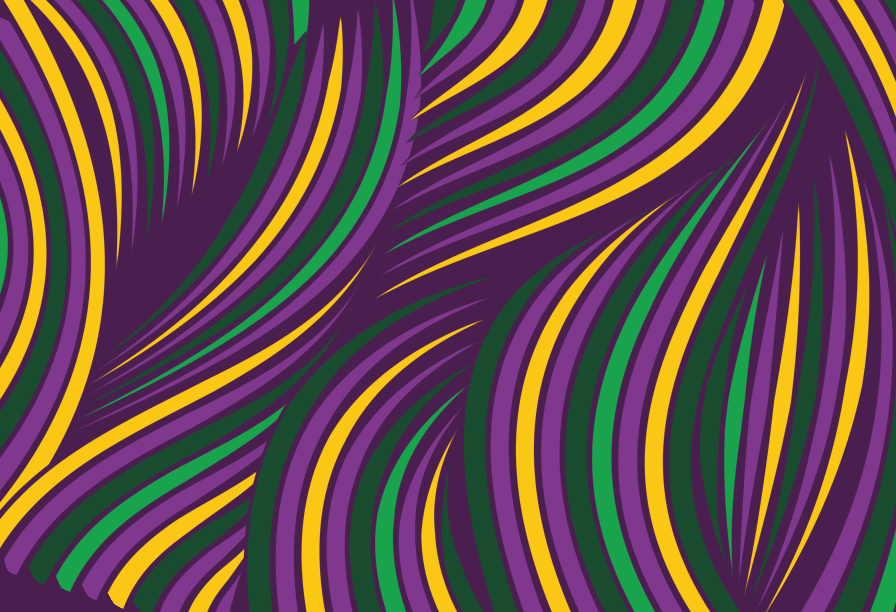
This pattern is drawn by a WebGL 2 fragment shader. Its source:

```glsl
#version 300 es
precision highp float;
// Flowing locks of tapered, wavy ribbons in purple, green and gold on dark plum.

uniform vec2 u_resolution;
out vec4 fragColor;

const vec3 PLUM = vec3(0.29, 0.12, 0.31);
const vec3 FOREST = vec3(0.10, 0.30, 0.18);
const vec3 VIOLET = vec3(0.50, 0.22, 0.56);
const vec3 GOLD = vec3(0.98, 0.78, 0.08);
const vec3 EMERALD = vec3(0.10, 0.64, 0.30);

float hash(float n) {
    return fract(sin(n * 12.9898) * 43758.5453);
}

// Sideways offset of a cubic bend along its chord, and its derivative.
float bendAt(vec2 bend, float s) {
    return 3.0 * s * (1.0 - s) * mix(bend.x, bend.y, s);
}

float bendSlope(vec2 bend, float s) {
    return 3.0 * (bend.x * (1.0 - s) * (1.0 - 3.0 * s) + bend.y * s * (2.0 - 3.0 * s));
}

// Repeating order of the ribbon colours.
vec3 ribbonColor(int k) {
    if (k == 0 || k == 5) return GOLD;
    if (k == 2 || k == 6) return FOREST;
    return k == 3 ? EMERALD : VIOLET;
}

// Antialiased coverage that vanishes together with the ribbon's width.
float coverage(float dist, float halfWidth, float soft) {
    return smoothstep(-soft, soft, halfWidth - dist) * clamp(halfWidth / soft, 0.0, 1.0);
}

// Paints ribbons blended from the first to the last edge of a lock.
// An edge holds its start and end; taper holds the pointed share at each end.
vec3 paintLock(vec3 color, vec2 p, vec4 first, vec2 firstBend, vec4 last, vec2 lastBend,
               int count, vec2 taper, int shift) {
    float soft = 0.75 / u_resolution.y;
    for (int i = 0; i < count; i++) {
        float t = float(i) / float(count - 1);
        vec4 ends = mix(first, last, t);
        vec2 bend = mix(firstBend, lastBend, t);
        vec2 chord = ends.zw - ends.xy;
        float len = length(chord);
        vec2 along = chord / len;
        vec2 side = vec2(-along.y, along.x);

        // Position along the chord and distance to the bent centre line.
        float s = dot(p - ends.xy, along) / len;
        float slope = bendSlope(bend, s) / len;
        float stretch = inversesqrt(1.0 + slope * slope);
        float dist = abs(dot(p - ends.xy, side) - bendAt(bend, s)) * stretch;

        // Local spacing between neighbouring ribbons sets the width.
        vec2 across = mix(last.xy - first.xy, last.zw - first.zw, s)
                    + side * bendAt(lastBend - firstBend, s);
        vec2 normal = (side - along * slope) * stretch;
        float spacing = min(abs(dot(across, normal)) / float(count - 1), 0.055);

        float vary = hash(float(i + shift * 17));
        vec2 tip = taper * mix(0.8, 1.2, vary);
        float profile = clamp(min(s / tip.x, (1.0 - s) / tip.y), 0.0, 1.0);
        int k = (i + shift) % 8;
        float fill = (k == 2 || k == 6) ? 0.41 : mix(0.32, 0.39, vary);
        float halfWidth = fill * spacing * pow(profile, 0.75);
        float gap = 0.54 * spacing * min(1.0, 3.0 * profile);

        color = mix(color, PLUM, coverage(dist, gap, soft));
        color = mix(color, ribbonColor(k), coverage(dist, halfWidth, soft));
    }
    return color;
}

void main() {
    vec2 p = gl_FragCoord.xy / u_resolution.y;
    vec3 c = PLUM;

    // Upper left: arcs at the edge, a hanging fan and a long sweep.
    c = paintLock(c, p, vec4(-0.08, 0.79, -0.08, 0.41), vec2(0.11),
                  vec4(0.01, 1.02, -0.02, 0.13), vec2(0.20, 0.24), 6, vec2(0.01), 3);
    c = paintLock(c, p, vec4(0.04, 1.02, 0.19, 0.56), vec2(0.10, 0.07),
                  vec4(0.49, 1.02, 0.46, 0.82), vec2(0.015, 0.02), 12, vec2(0.01, 0.65), 0);
    c = paintLock(c, p, vec4(0.50, 0.95, 0.16, 0.41), vec2(0.09),
                  vec4(0.67, 1.02, 0.11, 0.29), vec2(0.32, 0.16), 7, vec2(0.15, 0.50), 6);

    // Lower left fan and the bottom centre plume.
    c = paintLock(c, p, vec4(0.62, 0.61, -0.03, 0.08), vec2(0.12, -0.12),
                  vec4(0.40, 0.08, 0.36, -0.04), vec2(0.0, -0.02), 10, vec2(0.55, 0.01), 0);
    c = paintLock(c, p, vec4(0.81, 0.55, 0.43, -0.03), vec2(-0.20),
                  vec4(0.74, 0.265, 0.80, -0.04), vec2(-0.05), 9, vec2(0.55, 0.01), 6);

    // Upper centre plume, rising to the right.
    c = paintLock(c, p, vec4(0.69, 0.91, 0.735, 1.03), vec2(-0.01),
                  vec4(0.61, 0.51, 1.27, 1.02), vec2(-0.03, -0.24), 12, vec2(0.55, 0.01), 2);

    // Right side: corner arcs, edge arcs, the large S sweep and the leaf.
    c = paintLock(c, p, vec4(1.28, 1.03, 1.51, 0.45), vec2(0.05),
                  vec4(1.49, 1.02, 1.53, 0.89), vec2(0.01), 6, vec2(0.01), 6);
    c = paintLock(c, p, vec4(1.41, 0.71, 1.31, -0.03), vec2(0.11),
                  vec4(1.53, 0.62, 1.55, -0.03), vec2(0.03), 5, vec2(0.35, 0.01), 1);
    c = paintLock(c, p, vec4(1.165, 0.685, 0.84, -0.04), vec2(-0.35, -0.25),
                  vec4(1.34, 0.914, 1.22, -0.04), vec2(0.0, -0.33), 9, vec2(0.40, 0.01), 6);
    c = paintLock(c, p, vec4(1.23, 0.55, 1.19, 0.065), vec2(-0.06, -0.07),
                  vec4(1.38, 0.79, 1.24, -0.02), vec2(0.12, 0.11), 7, vec2(0.45), 2);

    fragColor = vec4(c, 1.0);
}
```
